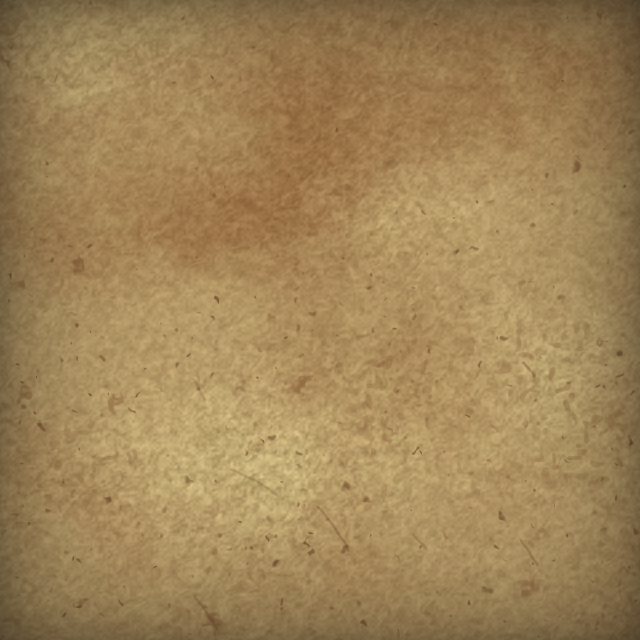
Write a three.js fragment shader that draws this texture.

```glsl
// Aged tan parchment: soft brown and cream stains under a rough fibrous grain,
// scattered with cellular speckles, blotches and a few scratches.
// Layered noise sets the mottling; distance to each edge darkens the border.
varying vec2 vUv;

const vec3 TAN = vec3(0.70, 0.585, 0.39);
const vec3 BROWN = vec3(0.615, 0.46, 0.285);
const vec3 CREAM = vec3(0.81, 0.725, 0.50);
const vec3 RUST = vec3(0.53, 0.37, 0.22);
const vec3 UMBER = vec3(0.40, 0.25, 0.14);

float hash(vec2 p) {
  vec3 q = fract(vec3(p.xyx) * 0.1031);
  q += dot(q, q.yzx + 33.33);
  return fract((q.x + q.y) * q.z);
}

vec2 hash2(vec2 p) {
  return vec2(hash(p), hash(p + 71.7));
}

float noise(vec2 p) {
  vec2 i = floor(p);
  vec2 f = fract(p);
  f = f * f * (3.0 - 2.0 * f);
  float low = mix(hash(i), hash(i + vec2(1.0, 0.0)), f.x);
  float high = mix(hash(i + vec2(0.0, 1.0)), hash(i + 1.0), f.x);
  return mix(low, high, f.y);
}

vec2 rotate(vec2 p, float angle) {
  float c = cos(angle);
  float s = sin(angle);
  return vec2(c * p.x - s * p.y, s * p.x + c * p.y);
}

// Layered noise, centred on zero
float fbm(vec2 p) {
  float sum = -0.48;
  float weight = 0.5;
  for (int i = 0; i < 5; i++) {
    sum += weight * noise(p);
    p = rotate(p, 0.6) * 2.03 + 17.3;
    weight *= 0.5;
  }
  return sum;
}

vec2 wobble(vec2 p, float scale) {
  return vec2(noise(p * scale), noise(p * scale + 40.0)) - 0.5;
}

// Soft oval stain, one at its centre
float stain(vec2 p, vec2 centre, vec2 radius) {
  vec2 d = (p - centre) / radius;
  return exp(-dot(d, d));
}

// Short fibres stretched along one direction, centred on zero
float fibres(vec2 p, float angle, vec2 scale) {
  return noise(rotate(p, angle) * scale + 50.0) - 0.5;
}

// Irregular dots in jittered cells, denser towards the bottom
float speckles(vec2 p, float cells, float size, float chance, float seed) {
  vec2 q = p * cells + wobble(p, 110.0) * size * 1.5;
  vec2 home = floor(q);
  float ink = 0.0;
  for (int y = -1; y <= 1; y++) {
    for (int x = -1; x <= 1; x++) {
      vec2 id = home + vec2(float(x), float(y));
      vec2 centre = id + 0.15 + 0.7 * hash2(id + seed);
      vec2 rnd = hash2(id + seed + 13.0);
      float likely = chance * mix(1.0, 0.3, smoothstep(0.45, 0.7, centre.y / cells));
      float present = step(hash(id + seed + 29.0), likely);
      float radius = size * mix(0.5, 1.0, rnd.x * rnd.x);
      float dist = length(rotate(q - centre, rnd.x * 6.0) * vec2(1.0, mix(0.8, 1.5, rnd.y)));
      float disc = 1.0 - smoothstep(radius * 0.3, radius * 1.4, dist);
      ink = max(ink, present * disc * mix(0.2, 1.0, rnd.y * rnd.y));
    }
  }
  return ink;
}

// Thin, slightly bent strokes at random places
float scratches(vec2 p) {
  float ink = 0.0;
  for (int i = 0; i < 7; i++) {
    vec2 id = vec2(float(i) * 3.7, 5.0);
    vec2 centre = vec2(0.08, 0.04) + hash2(id) * vec2(0.85, 0.46);
    vec2 d = rotate(p - centre, mix(0.5, 1.15, hash(id + 9.0)));
    float halfLength = mix(0.012, 0.045, hash(id + 21.0));
    d.y += 2.0 * d.x * d.x + 0.003 * (noise(p * 60.0) - 0.5);
    d.x -= clamp(d.x, -halfLength, halfLength);
    ink = max(ink, (1.0 - smoothstep(0.0005, 0.0035, length(d))) * mix(0.3, 0.7, hash(id + 33.0)));
  }
  return ink;
}

void main() {
  vec2 p = vUv;
  float cloud = fbm(p * 4.0 + 3.0);
  float mottle = fbm(p * 20.0 + 8.0);
  vec2 warped = p + 0.09 * vec2(cloud, fbm(p * 5.0 + 30.0));

  // Broad stains
  float brown = stain(warped, vec2(0.30, 0.64), vec2(0.26, 0.10)) + 0.7 * stain(warped, vec2(0.48, 0.79), vec2(0.10, 0.12));
  brown += 0.95 * stain(warped, vec2(0.76, 0.87), vec2(0.30, 0.14)) + 0.6 * stain(warped, vec2(0.68, 0.38), vec2(0.12, 0.10));
  float cream = stain(warped, vec2(0.40, 0.28), vec2(0.24, 0.13)) + 0.55 * stain(warped, vec2(0.85, 0.42), vec2(0.13, 0.12));
  cream += 0.6 * stain(warped, vec2(0.14, 0.91), vec2(0.16, 0.10)) + 0.45 * stain(warped, vec2(0.62, 0.66), vec2(0.14, 0.09));
  vec3 color = mix(TAN, BROWN, clamp(brown + cloud * 0.9 + mottle * 0.4, 0.0, 1.15));
  color = mix(color, CREAM, clamp(cream * 0.75 - cloud * 0.4 - mottle * 0.7, 0.0, 1.0));

  // Rough grain: bent fibres in two directions, fine pits and pale flakes
  vec2 bent = p + 0.012 * wobble(p, 45.0);
  float grain = mix(fibres(bent, 0.7, vec2(210.0, 110.0)), fibres(bent, -0.6, vec2(110.0, 210.0)), noise(p * 25.0));
  grain += 0.8 * (noise(p * 240.0) - 0.5) + 0.7 * fibres(bent, 0.3, vec2(75.0, 110.0));
  color += vec3(0.10, 0.10, 0.085) * grain * (0.75 + 0.6 * cream) + 0.06 * mottle;
  float flake = smoothstep(0.68, 0.9, noise(rotate(bent, -0.6) * vec2(60.0, 130.0)));
  color = mix(color, CREAM, flake * clamp(0.1 + 0.4 * cream, 0.0, 0.5));

  // Reddish pitting, blotches, speckles and scratches
  float pits = smoothstep(0.62, 0.85, noise(bent * 95.0 + 9.0)) * smoothstep(-0.1, 0.2, fbm(p * 7.0 + 60.0));
  color = mix(color, RUST, pits * 0.35 * (1.0 - smoothstep(0.4, 0.8, p.y)));
  color = mix(color, RUST, speckles(p, 14.0, 0.23, 0.5, 4.0) * clamp(0.5 + mottle, 0.0, 1.0));
  color = mix(color, UMBER, speckles(p, 22.0, 0.19, 0.22, 90.0) * 0.7);
  color = mix(color, UMBER, speckles(p, 46.0, 0.25, 0.28, 160.0) * 0.6);
  color = mix(color, UMBER, scratches(p) * 0.55);

  // Darkened border
  vec2 edge = min(p, 1.0 - p) + 0.03 * cloud;
  vec2 shade = 1.0 - 0.34 * exp(-max(edge, 0.0) / 0.072);
  gl_FragColor = vec4(color * shade.x * shade.y, 1.0);
}
```
